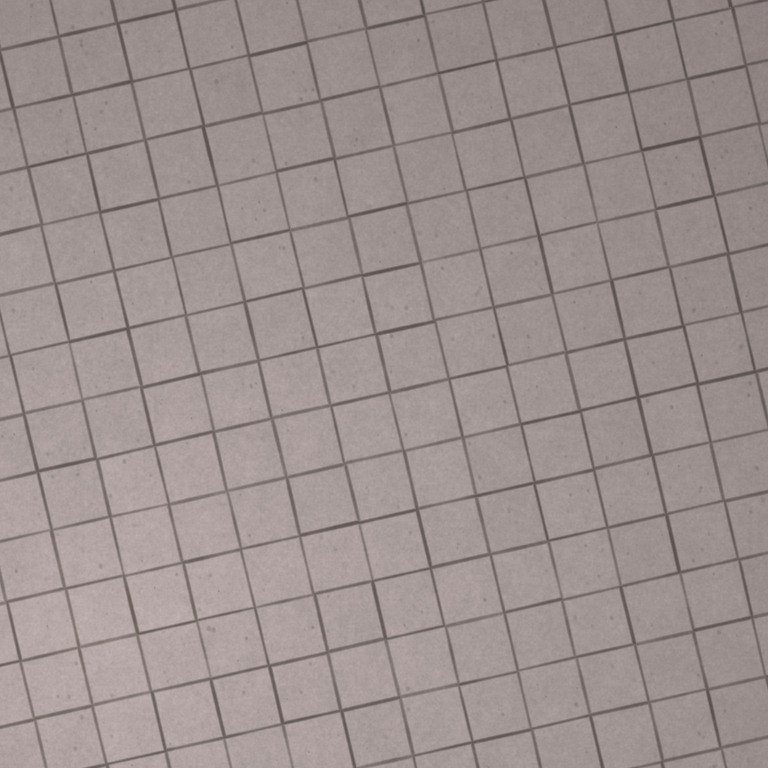
Reproduce this texture procedurally as a Shadertoy shader.

```glsl
const vec3 TILE_LIGHT = vec3(0.715, 0.663, 0.654);
const vec3 TILE_DARK = vec3(0.545, 0.503, 0.497);
const vec3 GROUT_TINT = vec3(0.64, 0.62, 0.61);
const vec2 CELL_SIZE = vec2(0.0805, 0.0801);
const vec2 GRID_SLOPE = vec2(0.236, 0.2266);
const float GRID_OFFSET = 0.0651;

vec2 hash2(vec2 p) {
    vec3 q = fract(p.xyx * vec3(0.1031, 0.1030, 0.0973));
    q += dot(q, q.yzx + 33.33);
    return fract((q.xx + q.yz) * q.zy);
}

float cornerDot(vec2 corner, vec2 toPoint) {
    return dot(hash2(corner) * 2.0 - 1.0, toPoint);
}

float gradientNoise(vec2 p) {
    vec2 i = floor(p), f = fract(p);
    vec2 w = f * f * f * (f * (f * 6.0 - 15.0) + 10.0);
    vec2 e = vec2(1.0, 0.0);
    float low = mix(cornerDot(i, f), cornerDot(i + e.xy, f - e.xy), w.x);
    float high = mix(cornerDot(i + e.yx, f - e.yx), cornerDot(i + e.xx, f - e.xx), w.x);
    return mix(low, high, w.y);
}

// Tilted grid: x counts columns rightward, y counts rows downward
vec2 gridCoord(vec2 uv) {
    float down = 1.0 - uv.y;
    vec2 skewed = vec2(uv.x - GRID_SLOPE.x * down, down + GRID_SLOPE.y * uv.x);
    return (skewed - GRID_OFFSET) / CELL_SIZE;
}

// Joint strength; each segment has its own shift, width and wear
float groutLine(float across, float along, float seed, float pixel) {
    float index = floor(across + 0.5);
    vec2 segment = vec2(index + 40.0 + seed, floor(along) + 40.0);
    vec2 shape = hash2(segment);
    vec2 wear = hash2(segment + 91.0);
    float taper = gradientNoise(vec2(along * 1.7, index * 5.3 + seed));
    float halfWidth = 0.020 + 0.010 * shape.y + 0.008 * taper;
    float shift = (shape.x - 0.5) * 0.022 + (wear.y - 0.5) * 0.02 * (fract(along) - 0.5);
    float blur = max(pixel, 0.022);
    float line = 1.0 - smoothstep(halfWidth - blur, halfWidth + blur, abs(across - index - shift));
    return line * clamp(0.72 + 0.4 * wear.x + 0.35 * taper, 0.4, 1.15);
}

// Small dark smudges scattered inside one tile
float specks(vec2 grid) {
    vec2 tile = floor(grid) + 60.0;
    float amount = 0.0;
    for (int i = 0; i < 5; i++) {
        vec2 key = tile + float(i) * 17.0;
        vec2 center = 0.08 + 0.84 * hash2(key);
        vec2 traits = hash2(key + 131.0);
        float radius = mix(0.02, 0.055, traits.x);
        float d = length((fract(grid) - center) * vec2(1.0, 0.8));
        amount += (1.0 - smoothstep(radius * 0.2, radius, d)) * traits.y * traits.y;
    }
    return min(amount, 1.0);
}

// Stone surface: broad mottling down to fine grain
float surfaceGrain(vec2 uv) {
    return 0.035 * gradientNoise(uv * 24.0)
         + 0.040 * gradientNoise(uv * 75.0 + 7.0)
         + 0.050 * gradientNoise(uv * 150.0 + 19.0)
         + 0.060 * gradientNoise(uv * 290.0 + 31.0);
}

// Light pooling toward the lower left
vec3 litTile(vec2 uv) {
    float falloff = length((uv - vec2(0.14, 0.17)) * vec2(0.76, 0.86));
    return mix(TILE_LIGHT, TILE_DARK, clamp(falloff, 0.0, 1.1));
}

void mainImage(out vec4 fragColor, in vec2 fragCoord) {
    vec2 uv = fragCoord / iResolution.xy;
    float pixel = 1.0 / (min(iResolution.x, iResolution.y) * CELL_SIZE.y);
    vec2 grid = gridCoord(uv);

    // Tiles
    vec3 color = litTile(uv);
    float tileTone = hash2(floor(grid) + 25.0).x - 0.5;
    color *= 1.0 + 0.025 * tileTone + surfaceGrain(uv);
    color *= 1.0 - 0.15 * specks(grid);

    // Joints
    float columns = groutLine(grid.x, grid.y, 3.0, pixel);
    float rows = groutLine(grid.y, grid.x, 71.0, pixel);
    color *= mix(vec3(1.0), GROUT_TINT, max(columns, rows));

    fragColor = vec4(color, 1.0);
}
```
